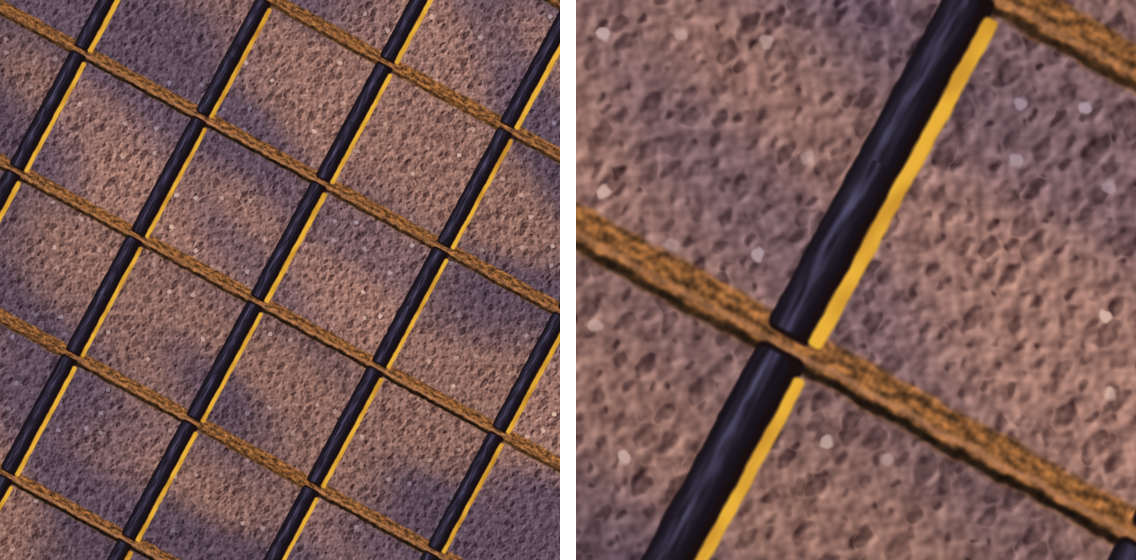
Left: the whole. Right: its middle third, enlarged.
This texture is drawn by a Shadertoy shader. Its source:

```glsl
// Tilted grid of pitted stone tiles with dark metal bars, golden glints and rusty joints.
#define ORIGIN vec2(0.462, 0.460)
#define PITCH vec2(0.245, 0.2425)
#define TILT 0.497
#define BAR_WIDTH 0.022
#define GLINT_WIDTH 0.0085
#define JOINT_WIDTH 0.024
#define GRAIN_SCALE 85.0
#define PIT_SCALE 68.0
#define STONE_DARK vec3(0.17, 0.10, 0.115)
#define STONE_LIGHT vec3(0.68, 0.54, 0.52)
#define RUST vec3(0.56, 0.36, 0.19)
#define GOLD vec3(0.92, 0.70, 0.23)

vec2 hash2(vec2 c) {
    vec3 q = fract(c.xyx * vec3(0.1031, 0.1030, 0.0973));
    q += dot(q, q.yzx + 33.33);
    return fract((q.xx + q.yz) * q.zy);
}

float cornerSlope(vec2 cell, vec2 offset) {
    float a = 6.2832 * hash2(cell).x;
    return dot(vec2(cos(a), sin(a)), offset);
}

float gradientNoise(vec2 p) {
    vec2 i = floor(p), f = fract(p);
    vec2 u = f * f * f * (f * (f * 6.0 - 15.0) + 10.0);
    vec2 e = vec2(1.0, 0.0);
    return mix(mix(cornerSlope(i, f), cornerSlope(i + e, f - e), u.x),
               mix(cornerSlope(i + e.yx, f - e.yx), cornerSlope(i + 1.0, f - 1.0), u.x), u.y);
}

// Depth of irregular pits scattered one per cell
float pits(vec2 p) {
    p = p * PIT_SCALE + 0.35 * gradientNoise(p * 150.0);
    vec2 cell = floor(p);
    float depth = 0.0;
    for (int y = -1; y <= 1; y++)
    for (int x = -1; x <= 1; x++) {
        vec2 id = cell + vec2(x, y);
        vec2 r = hash2(id + 17.0);
        vec2 v = p - id - 0.15 - 0.7 * hash2(id);
        v = vec2(v.x - 0.35 * v.y, v.y * 0.8);
        float radius = 0.12 + 0.36 * r.x * r.x;
        depth = max(depth, (0.5 + 0.5 * r.y) * smoothstep(radius + 0.12, radius - 0.12, length(v)));
    }
    return depth;
}

float stoneHeight(vec2 p) {
    return 0.55 * gradientNoise(p * GRAIN_SCALE) + 0.35 * gradientNoise(p * GRAIN_SCALE * 2.1)
         - 0.5 * pits(p);
}

vec3 stone(vec2 p, vec2 tile) {
    // Grain and pits, lit from the upper left
    float h = stoneHeight(p);
    float relief = h - stoneHeight(p + vec2(-0.003, 0.002));
    vec3 col = mix(STONE_DARK, STONE_LIGHT, clamp(0.73 + 0.55 * h + 0.28 * relief, 0.0, 1.1));

    // Sparse pale chips
    vec2 s = p * 24.0, id = floor(s), r = hash2(id + 51.0);
    float chip = length(s - id - 0.25 - 0.5 * hash2(id + 9.0));
    chip = smoothstep(0.13, 0.06, chip + 0.05 * gradientNoise(p * 200.0)) * step(0.74, r.x);
    col = mix(col, vec3(0.80, 0.71, 0.70), chip * (0.4 + 0.5 * r.y));

    // Cool diagonal shade, warm patches and a tint per tile
    vec2 q = vec2(dot(p, vec2(0.74, -0.67)) * 2.0, dot(p, vec2(0.67, 0.74)) * 4.5);
    float shade = gradientNoise(q + 3.7) + 0.3 * gradientNoise(q * 2.3);
    float edge = 0.5 * length(p - vec2(0.5, 0.53));
    col *= mix(vec3(1.08, 1.03, 0.96), vec3(0.70, 0.72, 0.87), smoothstep(-0.05, 0.45, shade + edge));
    return col * (0.95 + 0.1 * hash2(tile + 30.0).x);
}

float box(vec2 p, vec2 halfSize, float corner) {
    vec2 q = abs(p) - halfSize + corner;
    return length(max(q, 0.0)) + min(max(q.x, q.y), 0.0) - corner;
}

void mainImage(out vec4 fragColor, in vec2 fragCoord) {
    vec2 p = fragCoord / iResolution.y;
    float soft = max(1.2 / iResolution.y, 0.0016);

    // Tilted grid: x runs across the bars, y across the joints
    float c = cos(TILT), s = sin(TILT);
    vec2 g = vec2(dot(p - ORIGIN, vec2(c, -s)), dot(p - ORIGIN, vec2(s, c)));
    vec2 tile = floor(g / PITCH), line = round(g / PITCH);
    vec2 d = g - line * PITCH;
    vec3 col = stone(p, tile);

    // Rusty joints, with a worn pale rim and a dark lower crack
    float wobble = 0.0022 * gradientNoise(g * 45.0) + 0.0012 * gradientNoise(g * 130.0);
    float wear = hash2(vec2(tile.x, line.y) + 70.0).x;
    float y = d.y - 0.001 + wobble;
    float grit = gradientNoise(g * vec2(90.0, 190.0)) + 0.5 * gradientNoise(g * 260.0);
    vec3 joint = RUST * (0.92 + 0.75 * grit);
    joint = mix(joint, vec3(0.75, 0.52, 0.38), 0.7 * wear * smoothstep(0.004, 0.0, abs(y + 0.003)));
    joint *= 1.0 - (0.35 + 0.5 * wear) * smoothstep(0.005, 0.001, abs(y + 0.010));
    col = mix(col, joint, 0.92 * smoothstep(0.004, -0.002, abs(y) - 0.5 * JOINT_WIDTH));

    // Bars broken at each joint, each shifted and sized a little differently
    vec2 r = hash2(vec2(line.x, tile.y) + 110.0);
    vec2 b = vec2(d.x + 0.006 + 0.003 * r.x + 0.5 * wobble, g.y - (tile.y + 0.5) * PITCH.y);
    float halfBar = BAR_WIDTH * (0.46 + 0.08 * r.y), halfLength = 0.5 * PITCH.y - 0.007;
    float bed = box(b - vec2(0.004, 0.0), vec2(halfBar + 0.004, halfLength + 0.003), 0.005);
    col = mix(col, vec3(0.10, 0.055, 0.06), smoothstep(soft, -soft, bed));
    float streak = gradientNoise(vec2(b.x * 260.0, g.y * 38.0) + 40.0 * line);
    float ridge = exp(-pow((b.x + 0.001) / 0.0055, 2.0)) * (0.55 + 0.8 * streak);
    vec3 metal = mix(vec3(0.09, 0.07, 0.10), vec3(0.33, 0.31, 0.43), clamp(ridge, 0.0, 1.0));
    col = mix(col, metal, smoothstep(soft, -soft, box(b, vec2(halfBar, halfLength), 0.006)));

    // Golden light on the right wall of each groove
    vec2 w = b - vec2(0.0205, -0.004);
    float glint = box(w, vec2(GLINT_WIDTH * (0.4 + 0.15 * r.x), halfLength - 0.003), 0.003);
    float glow = 0.75 + 0.6 * gradientNoise(g * vec2(60.0, 32.0)) + 0.2 * r.y;
    vec3 gold = mix(vec3(0.58, 0.34, 0.10), GOLD, clamp(glow, 0.0, 1.0));
    col = mix(col, gold, smoothstep(soft, -soft, glint));
    fragColor = vec4(clamp(col, 0.0, 1.0), 1.0);
}
```
